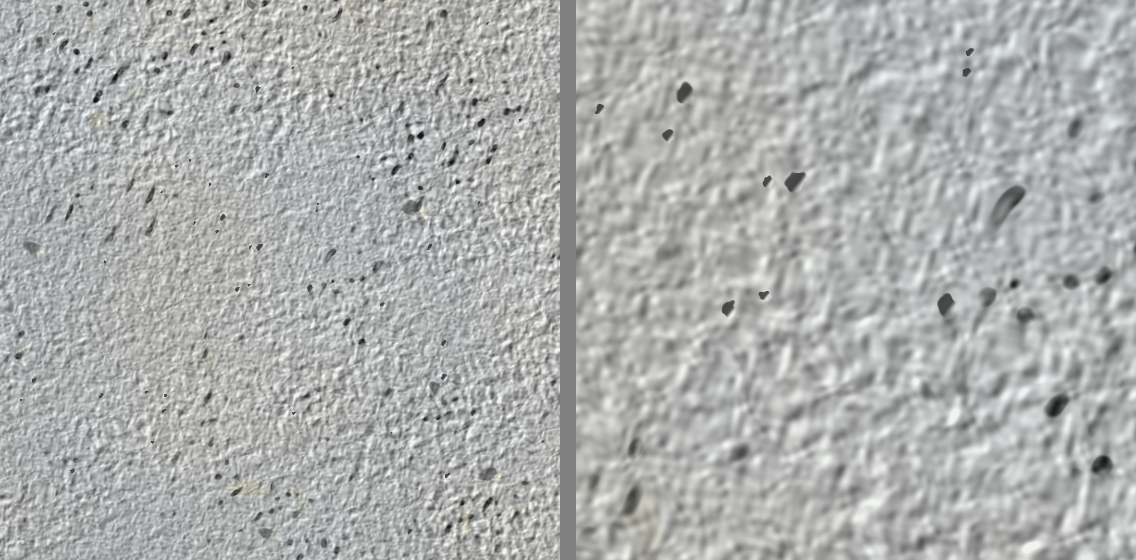
Left, the full canvas; right, a detail of the centre.
This texture is drawn by a Shadertoy shader. Its source:

```glsl
// Rough grey concrete with fine raking-light grain, crevices, pinholes and chipped pits.

const vec2 AWAY_FROM_LIGHT = vec2(0.78, -0.62);
const vec3 CEMENT = vec3(0.995, 1.006, 1.0);
const vec3 OCHRE = vec3(1.03, 1.0, 0.88);
const int PINHOLES = 44;
const int CHIPS = 6;

float hash(vec2 p) {
    return fract(sin(dot(p, vec2(127.1, 311.7))) * 43758.5);
}

vec2 hash2(float n) {
    return vec2(hash(vec2(n, 3.7)), hash(vec2(n, 19.3)));
}

mat2 rotation(float angle) {
    float c = cos(angle), s = sin(angle);
    return mat2(c, s, -s, c);
}

float noise(vec2 p) {
    vec2 cell = floor(p), f = fract(p);
    f = f * f * (3.0 - 2.0 * f);
    float low = mix(hash(cell), hash(cell + vec2(1, 0)), f.x);
    float high = mix(hash(cell + vec2(0, 1)), hash(cell + vec2(1, 1)), f.x);
    return mix(low, high, f.y);
}

float fbm(vec2 p) {
    float sum = 0.0, amplitude = 0.53;
    for (int i = 0; i < 4; i++) {
        sum += amplitude * noise(p);
        p = rotation(0.6) * p * 2.1 + 7.3;
        amplitude *= 0.5;
    }
    return sum;
}

// Slope of a noise height field along the light: positive is lit.
float relief(vec2 p, float frequency, float angle) {
    mat2 turn = rotation(angle);
    vec2 q = p * frequency;
    vec2 offset = 0.35 * AWAY_FROM_LIGHT;
    return noise(turn * (q + offset)) - noise(turn * (q - offset));
}

// Irregular hollow: x is its shaded wall, y its lit wall.
vec2 hollow(vec2 p, vec2 centre, float radius, float angle, float stretch) {
    vec2 local = (p - centre) / radius;
    vec2 oval = rotation(angle) * local;
    oval.y *= stretch;
    float edge = length(oval) + 0.7 * (noise(local * 1.8 + centre * 90.0) - 0.5);
    float inside = 1.0 - smoothstep(0.75, 1.05, edge);
    float side = dot(local, AWAY_FROM_LIGHT);
    return inside * vec2(1.0 - smoothstep(0.0, 0.5, side), smoothstep(0.2, 0.7, side));
}

void mainImage(out vec4 fragColor, in vec2 fragCoord) {
    vec2 uv = fragCoord / iResolution.xy;
    vec2 warp = vec2(noise(uv * 45.0), noise(uv * 45.0 + 31.0)) - 0.5;
    vec2 p = uv + 0.007 * warp;

    // Layered grain, rougher in some patches than in others
    float roughness = mix(0.6, 1.4, smoothstep(0.25, 0.75, fbm(uv * 5.0 + 11.0)));
    float coarse = relief(p, 72.0, 0.5);
    float grain = 0.19 * coarse * roughness;
    grain += 0.27 * relief(p + 3.1, 118.0, 1.1) * roughness;
    grain += 0.24 * relief(p + 5.7, 205.0, 0.3);
    float shade = 0.688 + grain + 0.08 * (fbm(uv * 4.0) - 0.5);

    // Clustered crevices in shadow
    float cluster = smoothstep(0.42, 0.68, fbm(uv * vec2(8.0, 11.0) + 23.0));
    shade -= 0.32 * cluster * smoothstep(0.2, 0.48, -coarse);

    // Pinholes
    float holes = 0.0;
    for (int i = 0; i < PINHOLES; i++) {
        float id = float(i);
        float size = mix(0.003, 0.0075, pow(hash(vec2(id, 41.0)), 2.0));
        vec2 wall = hollow(uv, hash2(id + 1.0), size, id, 1.2);
        holes = max(holes, wall.x);
        shade += 0.1 * wall.y;
    }
    shade = mix(shade, 0.2, 0.85 * holes);

    // Larger chips, stained on their lit side
    float stain = 0.0;
    for (int i = 0; i < CHIPS; i++) {
        float id = float(i) + 70.0;
        float size = mix(0.013, 0.03, hash(vec2(id, 8.0)));
        vec2 wall = hollow(p, hash2(id), size, 0.9 * hash(vec2(id, 5.0)), 1.8);
        shade = mix(shade, 0.38 + 0.4 * grain, 0.85 * wall.x);
        shade = mix(shade, 0.82 + grain, 0.7 * wall.y);
        stain = max(stain, wall.y);
    }

    // Faint cool and warm drifts over neutral cement
    float drift = fbm(uv * 3.0 + 47.0) - 0.5;
    float fleck = smoothstep(0.83, 0.95, noise(uv * 24.0 + 9.0)) * cluster;
    vec3 tint = CEMENT + drift * vec3(-0.05, 0.0, 0.06);
    tint *= mix(vec3(1.0), OCHRE, max(0.7 * stain, 0.6 * fleck));
    fragColor = vec4(clamp(shade, 0.08, 0.95) * tint, 1.0);
}
```
